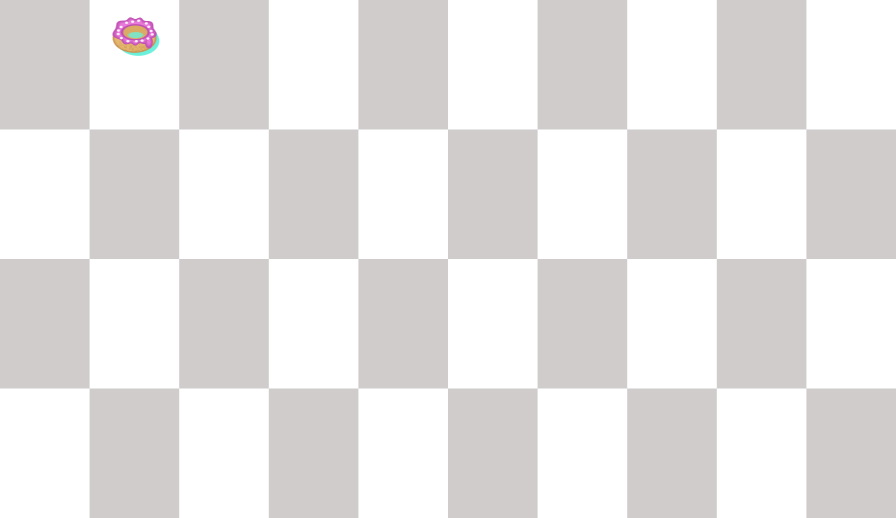
Write a Shadertoy shader that draws this pattern.

```glsl
const vec2 GRID = vec2(10.0, 4.0);
const vec3 WHITE = vec3(1.0);
const vec3 GRAY = vec3(0.815, 0.80, 0.80);
const vec3 CYAN = vec3(0.42, 0.94, 0.86);
const vec3 DOUGH = vec3(0.90, 0.72, 0.43);
const vec3 CRUST = vec3(0.74, 0.53, 0.29);
const vec3 ICING = vec3(0.91, 0.48, 0.86);
const vec3 ICING_SHADE = vec3(0.75, 0.31, 0.70);

float hash(float n) {
    return fract(sin(n * 127.1) * 43758.5453);
}

float ellipse(vec2 p, vec2 center, vec2 radii) {
    return (length((p - center) / radii) - 1.0) * min(radii.x, radii.y);
}

float coverage(float dist, float pixel) {
    return clamp(0.5 - dist / pixel, 0.0, 1.0);
}

// Share of a pixel that lies in the dark cells
float checker(vec2 cell, vec2 pixel) {
    vec2 wave = abs(mod(cell - 0.5, 2.0) - 1.0) - 0.5;
    vec2 side = clamp(wave / pixel, -0.5, 0.5);
    return 0.5 - 2.0 * side.x * side.y;
}

vec3 drawDonut(vec3 color, vec2 p, float pixel) {
    // Cast shadow and baked body
    float shadow = ellipse(p, vec2(0.13, -0.20), vec2(0.90, 0.64));
    float body = ellipse(p, vec2(-0.03, -0.08), vec2(0.94, 0.63));
    color = mix(color, CYAN, coverage(shadow, pixel));
    float grain = hash(dot(floor(p * 14.0), vec2(1.0, 17.0)));
    vec3 baked = mix(DOUGH, CRUST, 0.45 * grain * smoothstep(-0.1, -0.6, p.y));
    baked = mix(baked, CRUST, 0.7 * smoothstep(-0.09, -0.01, body));
    color = mix(color, baked, coverage(body, pixel));

    // Icing with a wavy rim and one drip
    float angle = atan(p.y - 0.2, p.x);
    float icing = ellipse(p, vec2(-0.03, 0.21), vec2(0.91, 0.57));
    icing += 0.04 * sin(angle * 9.0);
    icing = min(icing, ellipse(p, vec2(0.58, -0.24), vec2(0.17, 0.28)));
    vec3 glaze = mix(ICING, ICING_SHADE, smoothstep(-0.16, 0.0, icing));
    color = mix(color, glaze, coverage(icing, pixel));

    // Hole: shaded lip, inner wall and tinted floor
    float hole = ellipse(p, vec2(0.0, 0.17), vec2(0.52, 0.29));
    float ground = ellipse(p, vec2(0.02, 0.05), vec2(0.32, 0.13));
    color = mix(color, ICING_SHADE, coverage(hole - 0.06, pixel));
    color = mix(color, mix(DOUGH, CRUST, 0.25), coverage(hole, pixel));
    color = mix(color, CYAN, 0.8 * coverage(ground, pixel));

    // Sprinkles scattered around the ring
    for (int i = 0; i < 15; i++) {
        float id = float(i);
        float turn = 6.28318 * (id + 0.6 * hash(id + 1.0)) / 15.0;
        float reach = mix(0.74, 0.90, hash(id + 31.0));
        vec2 center = vec2(0.0, 0.2) + reach * vec2(0.88, 0.54) * vec2(cos(turn), sin(turn));
        float sprinkle = ellipse(p, center, vec2(0.065, 0.05));
        color = mix(color, WHITE, 0.9 * coverage(sprinkle, pixel));
    }
    return color;
}

void mainImage(out vec4 fragColor, in vec2 fragCoord) {
    vec2 uv = fragCoord / iResolution.xy;
    vec3 color = mix(WHITE, GRAY, checker(uv * GRID, GRID / iResolution.xy));

    // A single donut in the second cell of the top row
    float donutSize = 0.045;
    vec2 offset = (uv - vec2(0.151, 0.930)) * vec2(iResolution.x / iResolution.y, 1.0);
    color = drawDonut(color, offset / donutSize, 1.0 / (iResolution.y * donutSize));
    fragColor = vec4(color, 1.0);
}
```
